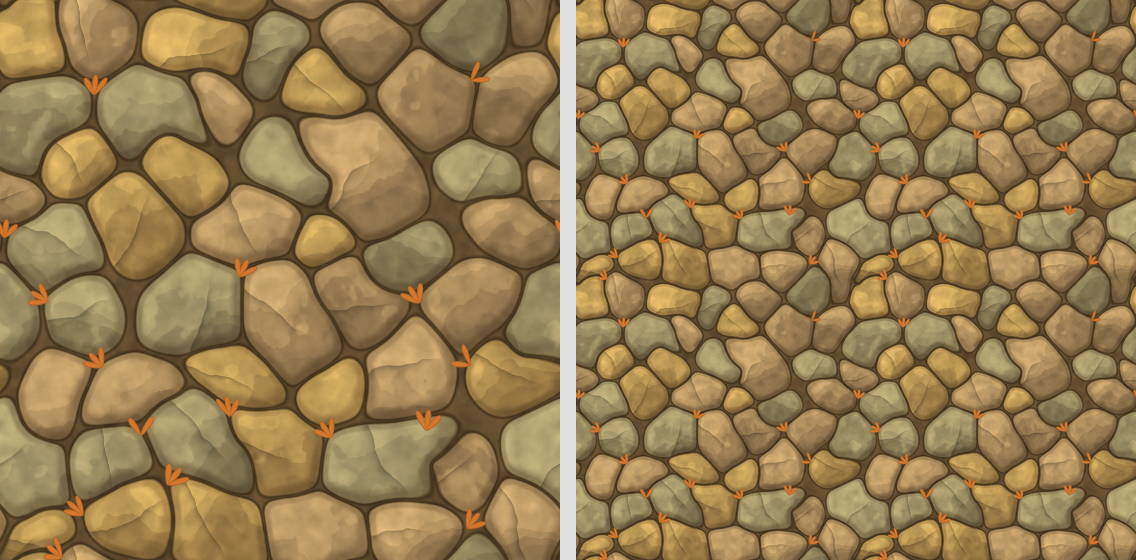
Left: one tile. Right: repeated 2 by 2.
A three.js fragment shader for this texture:

```glsl
// Tiling painted cobblestones in dark soil, with small orange sprouts in the gaps
varying vec2 vUv;

const vec2 GRID = vec2(6.0, 8.0); // stones across and up; rows are staggered

vec2 hash2(vec2 p) {
  vec3 q = fract(p.xyx * vec3(0.1031, 0.1030, 0.0973));
  q += dot(q, q.yzx + 33.33);
  return fract((q.xx + q.yz) * q.zy);
}

mat2 turn(float a) {
  return mat2(cos(a), sin(a), -sin(a), cos(a));
}

// Value noise that wraps after a whole number of lattice cells
float noise(vec2 p, float period) {
  vec2 i = floor(p), f = fract(p);
  f = f * f * (3.0 - 2.0 * f);
  float a = hash2(mod(i, period)).x;
  float b = hash2(mod(i + vec2(1.0, 0.0), period)).x;
  float c = hash2(mod(i + vec2(0.0, 1.0), period)).x;
  float d = hash2(mod(i + 1.0, period)).x;
  return mix(mix(a, b, f.x), mix(c, d, f.x), f.y);
}

// The integer matrix turns and scales each octave and still wraps
float fbm(vec2 uv, float period) {
  vec2 p = uv * period;
  float sum = 0.0, amp = 0.6;
  for (int i = 0; i < 4; i++) {
    sum += amp * noise(p, period);
    p = mat2(2.0, 1.0, -1.0, 2.0) * p;
    amp *= 0.42;
  }
  return sum;
}

vec2 stoneCentre(vec2 cell) {
  vec2 jitter = 0.22 + 0.56 * hash2(mod(cell, GRID));
  return (cell + vec2(0.5 * mod(cell.y, 2.0), 0.0) + jitter) / GRID;
}

// Outward direction (xy) and distance (z) to a stone's capsule core
vec3 stoneCore(vec2 p, vec2 cell) {
  vec2 id = mod(cell, GRID), h = hash2(id + 17.0);
  float a = (h.x - 0.5) * 2.6;
  vec2 axis = vec2(cos(a), sin(a)) * (0.012 + 0.04 * h.y);
  vec2 q = p - stoneCentre(cell);
  q -= axis * clamp(dot(q, axis) / dot(axis, axis), -1.0, 1.0);
  float r = length(q);
  return vec3(q / max(r, 0.0001), r - 0.042 * hash2(id + 41.0).x);
}

float petal(vec2 q) {
  float t = clamp(q.y / 0.036, 0.0, 1.0);
  float side = abs(q.x) - 0.0075 * sqrt(t * (1.0 - t * t * t));
  return max(side, abs(q.y - 0.018) - 0.018);
}

// Fans of two or three petals, settled where three stones meet
float sprouts(vec2 p) {
  float d = 1.0;
  for (int y = -2; y <= 1; y++) for (int x = -2; x <= 1; x++) {
    vec2 a = floor(p * GRID) + vec2(x, y);
    vec2 h = hash2(mod(a, GRID) + 83.0);
    if (h.x > 0.3) continue;
    vec2 b = a + vec2(1.0, 0.0), c = a + vec2(mod(a.y, 2.0), 1.0);
    vec2 pocket = (stoneCentre(a) + stoneCentre(b) + stoneCentre(c)) / 3.0;
    for (int i = 0; i < 4; i++) {
      vec3 u = stoneCore(pocket, a), v = stoneCore(pocket, b), w = stoneCore(pocket, c);
      float mean = (u.z + v.z + w.z) / 3.0;
      pocket += 0.6 * (u.xy * (mean - u.z) + v.xy * (mean - v.z) + w.xy * (mean - w.z));
    }
    vec2 q = turn((h.y - 0.5) * 2.4) * (p - pocket) + vec2(0.0, 0.015);
    d = min(d, min(petal(turn(0.6) * q), petal(turn(-0.55) * q)));
    if (h.x < 0.2) d = min(d, petal(q));
  }
  return d;
}

void main() {
  vec2 p = vUv + 0.03 * (vec2(noise(vUv * 5.0, 5.0), noise(vUv * 5.0 + 2.5, 5.0)) - 0.5);
  vec2 base = floor(p * GRID), owner = base;
  float patches = fbm(vUv, 10.0), brush = fbm(vUv, 41.0);

  // Nearest stone
  vec3 core = vec3(0.0, 0.0, 9.0);
  for (int y = -2; y <= 2; y++) for (int x = -2; x <= 2; x++) {
    vec3 c = stoneCore(p, base + vec2(x, y));
    if (c.z < core.z) { core = c; owner = base + vec2(x, y); }
  }

  // Smooth minimum of the distances to all neighbours rounds the corners
  float total = exp((core.z - 0.068) / 0.0065);
  vec2 inward = -core.xy * total;
  for (int y = -2; y <= 2; y++) for (int x = -2; x <= 2; x++) {
    vec2 cell = base + vec2(x, y);
    if (distance(cell, owner) < 0.5) continue;
    vec3 c = stoneCore(p, cell);
    float weight = exp((core.z - c.z) * 0.5 / 0.0065);
    total += weight;
    inward += weight * (c.xy - core.xy) * 0.5;
  }
  inward /= total;
  float depth = -0.0065 * log(total) / max(length(inward), 0.75) - 0.0028;
  float lit = dot(inward, vec2(0.45, -0.89));

  // Stone: base tint, then flat painted planes of light and shade
  vec2 q = p - stoneCentre(owner), id = mod(owner, GRID);
  vec2 pick = hash2(id + 29.0), crack = hash2(id + 59.0);
  vec3 ochre = vec3(0.75, 0.61, 0.34), sand = vec3(0.70, 0.575, 0.38), grey = vec3(0.62, 0.565, 0.395);
  vec3 stone = pick.x < 0.36 ? ochre : (pick.x < 0.69 ? sand : grey);
  float tone = 0.2 + dot(q, vec2(-0.35, 0.9)) / 0.08 + 3.0 * (patches - 0.5);
  stone *= 0.96 + 0.06 * pick.y + 0.04 * clamp(tone, -1.0, 1.0) + 0.26 * (brush - 0.5);
  stone *= 1.0 + 0.09 * smoothstep(0.29, 0.36, tone) * smoothstep(0.009, 0.013, depth);
  stone *= mix(vec3(0.89, 0.875, 0.88), vec3(1.0), smoothstep(-0.35, -0.26, tone));
  stone *= mix(0.93, 1.0, smoothstep(-0.9, -0.78, tone));

  // Crease: sharp dark side, soft light side, fading along its length
  vec2 across = turn(crack.y * 3.14) * q;
  float line = across.x + 0.05 * (patches - 0.5);
  float crease = step(0.5, crack.x) * (1.0 - smoothstep(0.0, 0.07, across.y));
  float shadeSide = smoothstep(-0.0012, 0.0012, line);
  stone *= 1.0 - crease * 0.27 * shadeSide * exp(-max(line, 0.0) / 0.007);
  stone *= 1.0 + crease * 0.08 * (1.0 - shadeSide) * exp(min(line, 0.0) / 0.012);

  // Rounded rim, widest away from the light, and a thin dark outline
  float rimWidth = 0.02 - 0.009 * lit + 0.018 * (patches - 0.5);
  float rim = 1.0 - smoothstep(0.3 * rimWidth, rimWidth, depth);
  stone *= mix(vec3(1.0), vec3(0.70, 0.66, 0.64), rim * (0.48 - 0.3 * lit));
  stone = mix(vec3(0.34, 0.26, 0.15), stone, 0.4 + 0.6 * smoothstep(0.0, 0.003, depth));

  // Soil, darker where it touches the stones
  vec3 soil = mix(vec3(0.27, 0.205, 0.115), vec3(0.39, 0.30, 0.185), smoothstep(0.001, 0.007, -depth));
  soil *= 1.0 + 0.4 * (brush - 0.5);
  vec3 color = mix(soil, stone, smoothstep(-0.0011, 0.0011, depth));

  float leaf = sprouts(p);
  vec3 orange = vec3(0.83, 0.47, 0.18) * (1.0 - 0.18 * smoothstep(-0.003, 0.0, leaf));
  color = mix(color, orange, 1.0 - smoothstep(-0.001, 0.0012, leaf));
  gl_FragColor = vec4(color, 1.0);
}
```
